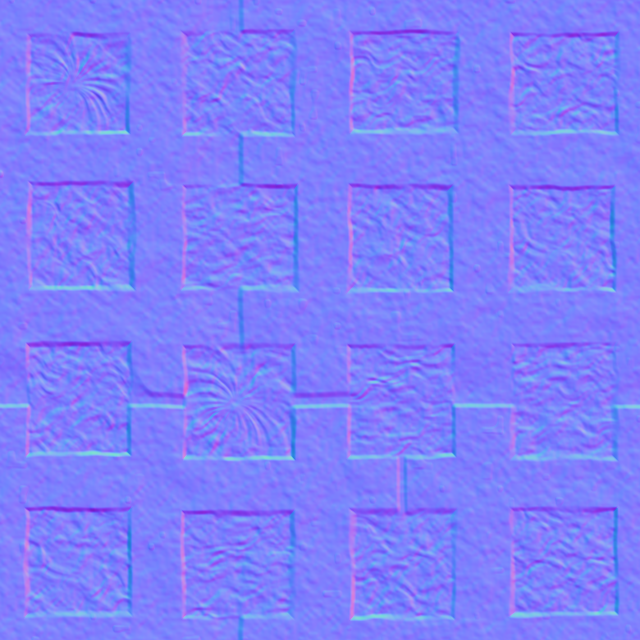
A WebGL 2 fragment shader for this texture map:

```glsl
#version 300 es
precision highp float;
// Tangent-space normal map of worn stone with a 4 by 4 grid of square pits.
// A height field joins smooth slabs, seams and chiselled pit floors;
// its slope, by central differences, gives the normal that is drawn.
uniform vec2 u_resolution;
out vec4 outColor;

float hash(vec2 p) {
    uvec2 q = uvec2(ivec2(p) + 4096);
    uint n = q.x * 1597u + q.y * 51749u;
    n = (n ^ (n >> 15)) * 73244u + 9781u;
    n = (n ^ (n >> 13)) * 48271u;
    return float((n ^ (n >> 16)) & 65535u) / 65535.0;
}

// Smooth value noise in -1..1
float noise(vec2 p) {
    vec2 i = floor(p), f = p - i;
    f = f * f * f * (f * (f * 6.0 - 15.0) + 10.0);
    float low = mix(hash(i), hash(i + vec2(1, 0)), f.x);
    float high = mix(hash(i + vec2(0, 1)), hash(i + vec2(1, 1)), f.x);
    return mix(low, high, f.y) * 2.0 - 1.0;
}

mat2 rotation(float a) {
    return mat2(cos(a), sin(a), -sin(a), cos(a));
}

// Faint grain, soft swells and a few small raised specks
float slabGrain(vec2 p) {
    float specks = smoothstep(0.75, 1.0, noise(p * 55.0 + 31.0));
    vec2 turned = rotation(0.6) * p;
    return 0.00055 * noise(turned * vec2(75, 90)) + 0.0003 * noise(p * 140.0 + 9.0)
         + 0.0011 * noise(turned * 26.0 + 5.0) + 0.0007 * specks;
}

// Depth of the joints between slabs
float seams(vec2 p) {
    // Horizontal joint: crisp lower wall, upper wall sharp only near the middle
    float y = p.y - 0.365 + 0.002 * noise(p * 13.0);
    float sharp = smoothstep(0.18, 0.24, p.x) * (1.0 - smoothstep(0.54, 0.6, p.x));
    float joint = smoothstep(-0.004, 0.004, y)
                * (1.0 - smoothstep(0.012, mix(0.1, 0.023, sharp), y));
    // Vertical step, absent from the slab course below the joint
    float x = p.x - 0.377 + 0.0015 * noise(p * 17.0 + 4.0);
    float course = smoothstep(0.1, 0.11, p.y) * (1.0 - smoothstep(0.36, 0.37, p.y));
    float ledge = smoothstep(-0.11, -0.01, x) * (1.0 - smoothstep(-0.005, 0.005, x));
    // Narrow vertical groove within that course
    float groove = 1.0 - smoothstep(0.002, 0.009, abs(p.x - 0.628 + 0.001 * noise(p * 30.0)));
    return 0.0039 * max(joint, max(ledge * (1.0 - course), groove * course * 0.7));
}

// Chisel marks: streaks turned per pit, or broken spokes around its centre
float pitFloor(vec2 q, vec2 id) {
    float seed = hash(id + 70.0);
    vec2 bent = q + 0.008 * vec2(noise(q * 33.0 + seed * 90.0), noise(q * 33.0 - seed * 70.0));
    vec2 along = rotation((seed - 0.5) * 1.5) * bent;
    vec2 across = rotation(0.8 - seed * 2.0) * bent;
    float streaks = 0.0011 * noise(along * vec2(55, 100) + seed * 200.0)
                  + 0.0009 * noise(across * vec2(65, 115) + seed * 300.0);
    vec2 spoke = q + 0.4 * (bent - q) + vec2(0.008, 0.004);
    float r = length(spoke) + 0.0001;
    float spokes = 0.0024 * noise(spoke / r * 6.5 + r * 38.0 + seed * 50.0)
                 * smoothstep(0.008, 0.05, r);
    float radial = 2.0 * id.x + id.y == 3.0 ? 0.75 : 0.0;
    return mix(streaks, spokes + 0.4 * streaks, radial)
         + 0.0004 * noise(q * 160.0 + seed * 60.0)
         + 0.0011 * noise(q * 30.0 + seed * 40.0);
}

float height(vec2 p) {
    vec2 id = clamp(floor(p * 4.0), 0.0, 3.0);
    ivec2 cell = ivec2(id);
    // Uneven pit centres and half sizes
    vec2 centre = vec2(vec4(0.124, 0.374, 0.629, 0.880)[cell.x],
                       vec4(0.120, 0.374, 0.629, 0.870)[cell.y]);
    vec2 halfSize = vec2(vec4(0.079, 0.086, 0.081, 0.081)[cell.x],
                         vec4(0.083, 0.087, 0.080, 0.078)[cell.y]);
    centre += 0.006 * (vec2(hash(id + 11.0), hash(id + 23.0)) - 0.5);
    halfSize += 0.004 * (vec2(hash(id + 37.0), hash(id + 53.0)) - 0.5);
    vec2 q = p - centre;

    // Wobbling pit wall, softened where it is worn
    vec2 wobble = 0.0022 * vec2(noise(p * 27.0), noise(p * 27.0 + 50.0));
    vec2 d = abs(q + wobble) - halfSize;
    float wear = 0.0040 + 0.003 * smoothstep(0.0, 0.8, noise(p * 11.0 + 80.0));
    float inside = 1.0 - smoothstep(-wear, wear, max(d.x, d.y));

    float slab = slabGrain(p) - seams(p);
    float depth = 0.0036 + 0.0014 * noise(p * 9.0 + 17.0);
    return mix(slab, pitFloor(q, id) - depth, inside);
}

void main() {
    vec2 uv = gl_FragCoord.xy / u_resolution;
    vec2 e = vec2(0.0018, 0.0);
    vec2 slope = vec2(height(uv + e.xy) - height(uv - e.xy),
                      height(uv + e.yx) - height(uv - e.yx)) / (2.0 * e.x);
    vec3 normal = normalize(vec3(-slope * vec2(0.85, 1.0), 1.0));
    outColor = vec4(normal * 0.5 + vec3(0.497, 0.5, 0.493), 1.0);
}
```
